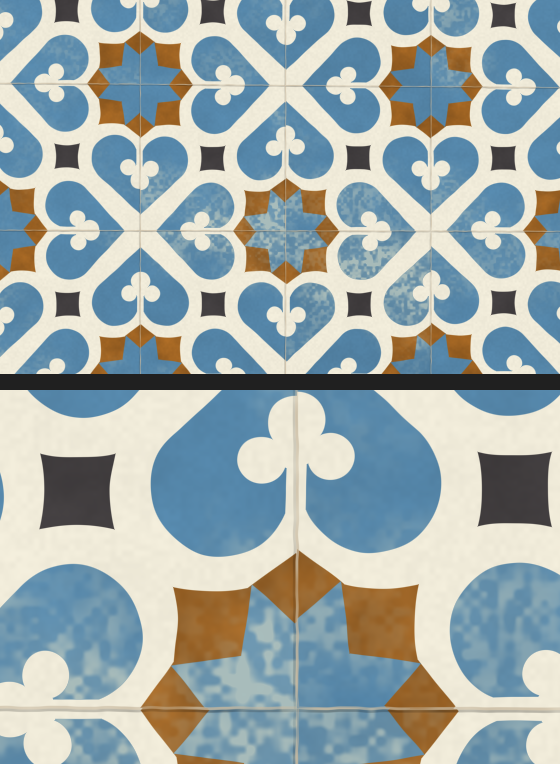
Top, the full canvas; bottom, a detail of the centre.
A Shadertoy shader for this pattern:

```glsl
// Worn cement tiles: blue hearts, eight-pointed stars and small dark squares on cream.

// Layout, in canvas heights
const float TILE = 0.3887;
const vec2 STAR_ORIGIN = vec2(0.764, 0.383);
const vec2 SKEW = vec2(0.002, 0.006);      // row tilt and its growth per row

// Motif, in tile widths
const vec2 LOBE = vec2(0.171, 0.487);
const float LOBE_RADIUS = 0.161;
const vec2 HEART_TIP = vec2(0.0, 0.110);
const float STEM = 0.022;
const float SQUARE = 0.076;
const float GROUT_WIDTH = 0.0032;
const float TILE_JITTER = 0.007;
const float EDGE_WOBBLE = 0.005;

// Colours
const vec3 CREAM = vec3(0.940, 0.920, 0.850);
const vec3 BLUE  = vec3(0.325, 0.515, 0.650);
const vec3 OCHRE = vec3(0.600, 0.375, 0.130);
const vec3 DARK  = vec3(0.255, 0.240, 0.245);
const vec3 GROUT = vec3(0.780, 0.720, 0.620);
const vec3 CHALK = vec3(0.740, 0.790, 0.750);

// Wear
const vec2 SCUFF = vec2(0.800, 0.350);     // most rubbed spot
const float WEAR = 0.65;

float hash(vec2 p) {
    vec3 q = fract(p.xyx * 0.1031);
    q += dot(q, q.yzx + 33.33);
    return fract((q.x + q.y) * q.z);
}

float noise(vec2 p) {
    vec2 i = floor(p), f = fract(p);
    f = f * f * (3.0 - 2.0 * f);
    return mix(mix(hash(i), hash(i + vec2(1, 0)), f.x),
               mix(hash(i + vec2(0, 1)), hash(i + 1.0), f.x), f.y);
}

float fbm(vec2 p) {
    float sum = 0.0, amp = 0.5;
    for (int i = 0; i < 4; i++) {
        sum += amp * noise(p);
        p = p * 2.03 + 17.1;
        amp *= 0.5;
    }
    return sum;
}

// Cut-out with three lobes and a stem running to the notch
float trefoil(vec2 h) {
    float d = length(h - vec2(0.0, 0.342)) - 0.065;
    d = min(d, length(h - vec2(0.078, 0.427)) - 0.055);
    d = min(d, length(h - vec2(0.0, 0.400)) - 0.050);
    return min(d, max(h.x - STEM, 0.427 - h.y));
}

// Heart: a round lobe joined to the tip by its tangent
float heart(vec2 h) {
    vec2 axis = LOBE - HEART_TIP;
    float len = length(axis), s = LOBE_RADIUS / len, c = sqrt(1.0 - s * s);
    axis /= len;
    vec2 side = vec2(axis.x * c + axis.y * s, axis.y * c - axis.x * s);
    vec2 normal = vec2(side.y, -side.x);
    float wedge = max(dot(h - HEART_TIP, normal), dot(h - LOBE, side));
    wedge = max(wedge, h.y - LOBE.y);
    return max(min(length(h - LOBE) - LOBE_RADIUS, wedge), -trefoil(h));
}

// Star and its surround, in the octant 0 <= x <= y
float star(vec2 s) {
    float notch = (s.y - 0.201 - 0.85 * s.x) * 0.762;
    float flank = s.x - 0.1005 - (0.286 - s.y) * 0.138;
    return max(notch, flank);
}

float surround(vec2 s) {
    float bow = s.x - 0.191;
    float block = s.y - 0.271 - 1.2 * bow * bow;
    float point = (0.76 * s.x + s.y - 0.362) * 0.796;
    return min(block, point);
}

float darkSquare(vec2 q) {
    q = abs(q);
    vec2 e = q - SQUARE - 1.4 * q.yx * q.yx;
    return max(e.x, e.y);
}

void mainImage(out vec4 fragColor, in vec2 fragCoord) {
    vec2 p = fragCoord / iResolution.y;
    vec2 g = (p - STAR_ORIGIN) / TILE;
    g.y += g.x * (SKEW.x + SKEW.y * g.y);
    float aa = 0.8 / (iResolution.y * TILE);

    // Tile cell with hand-laid offset and uneven edges
    vec2 cell = floor(g), f = g - cell;
    vec2 rnd = vec2(hash(cell + 31.0), hash(cell + 57.0));
    vec2 wobble = vec2(noise(g * 14.0), noise(g * 14.0 + 40.0)) - 0.5;
    f += (rnd - 0.5) * 2.0 * TILE_JITTER + wobble * EDGE_WOBBLE;

    // Fold to one octant: star at (0,0), heart centre at (0,1)
    if (mod(cell.x + cell.y, 2.0) > 0.5) f.x = 1.0 - f.x;
    vec2 s = f.x + f.y < 1.0 ? f : 1.0 - f;
    s = abs(vec2(min(s.x, s.y), max(s.x, s.y)));

    float blueMask = smoothstep(aa, -aa, heart(vec2(s.x, 1.0 - s.y)));
    float ochreMask = smoothstep(aa, -aa, surround(s));
    float starMask = smoothstep(aa, -aa, star(s)) * ochreMask;
    float darkMask = smoothstep(aa, -aa, darkSquare(f - 0.5));

    // Pigments, mottled and slightly different on each tile
    float mottle = fbm(p * 22.0) - 0.47;
    float grain = noise(p * 190.0) - 0.5;
    vec3 blue = BLUE * (0.97 + 0.07 * rnd.x + 0.10 * mottle);
    vec3 col = CREAM * (1.0 + 0.025 * mottle);
    col = mix(col, blue, blueMask);
    col = mix(col, OCHRE * (1.0 + 0.40 * mottle), ochreMask);
    col = mix(col, blue, starMask);
    col = mix(col, DARK * (1.0 + 0.25 * mottle), darkMask);
    col *= 1.0 + 0.03 * grain;

    // Chalky scuffs, speckled and strongest around one spot
    vec2 away = (p - SCUFF) * vec2(2.6, 4.5);
    float rub = exp(-dot(away, away));
    float patches = smoothstep(0.46, 0.78, fbm(p * 5.0 + rnd * 9.0) + 0.24 * rub);
    float speckle = smoothstep(0.30, 0.75, noise(p * 130.0) * 0.6 + noise(p * 60.0) * 0.4);
    float wear = WEAR * patches * (0.25 + 0.75 * speckle) * (0.4 + 0.6 * rnd.y + 0.6 * rub);
    float pigment = max(blueMask, starMask) + 0.25 * (ochreMask - starMask);
    col = mix(col, CHALK, clamp(wear * pigment, 0.0, 0.8));

    // Chipped grout with a fine shadow beneath
    vec2 seam = g - round(g);
    seam += (vec2(noise(g.yx * 30.0), noise(g * 30.0 + 9.0)) - 0.5) * 0.003;
    vec2 shade = 1.0 - smoothstep(GROUT_WIDTH - aa, GROUT_WIDTH + aa, abs(seam + 0.006));
    vec2 line = 1.0 - smoothstep(GROUT_WIDTH - aa, GROUT_WIDTH + aa, abs(seam));
    float chip = 0.5 + 0.5 * noise(g * 18.0);
    col *= 1.0 - 0.28 * chip * max(shade.x * 0.6, shade.y);
    col = mix(col, GROUT, 0.85 * chip * max(line.x, line.y));

    fragColor = vec4(clamp(col, 0.0, 1.0), 1.0);
}
```
